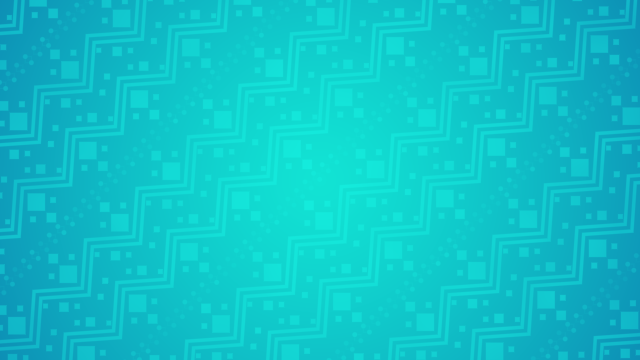
This background is drawn by a WebGL 2 fragment shader. Its source:

```glsl
#version 300 es
precision highp float;

uniform vec2 u_resolution;
out vec4 fragColor;

#define STEPS 6.99            // stair steps per canvas height
#define BAND 3.932            // diagonal spacing of the bands, in steps
#define ORIGIN vec2(2.033, 1.641)
#define STAIR_SWING 0.435
#define LINE_GAP 0.07
#define LINE_HALF 0.034
#define DOT_RADIUS 0.047
#define DOTS_PER_STEP 3.0
#define STRENGTH 0.34
#define CENTER_COLOR vec3(0.07, 0.89, 0.83)
#define EDGE_COLOR vec3(0.05, 0.56, 0.71)
#define PATTERN_COLOR vec3(0.10, 1.00, 0.93)

float hash(vec2 p) {
    return fract(sin(dot(p, vec2(127.1, 311.7))) * 43758.5453);
}

float noise(vec2 p) {
    vec2 i = floor(p);
    vec2 f = fract(p);
    f = f * f * (3.0 - 2.0 * f);
    return mix(mix(hash(i), hash(i + vec2(1, 0)), f.x),
               mix(hash(i + vec2(0, 1)), hash(i + vec2(1, 1)), f.x), f.y);
}

// Diagonal coordinates (along, across) back to horizontal and vertical
vec2 toAxes(vec2 diagonal) {
    return 0.5 * vec2(diagonal.y + diagonal.x, diagonal.y - diagonal.x);
}

float wrapStep(float along) {
    return mod(along + 1.0, 2.0) - 1.0;
}

float fill(float dist, float blur) {
    return 1.0 - smoothstep(-blur, blur, dist);
}

// Two parallel lines following a triangle wave along the diagonal
float stairDistance(vec2 d) {
    float wave = 1.0 - 2.0 * abs(wrapStep(d.x + 0.39));
    float offset = (d.y + 0.718 - STAIR_SWING * wave) / 1.875;
    return abs(abs(offset) - LINE_GAP) - LINE_HALF;
}

// Each square: along, across, half size
const vec3 SQUARES[8] = vec3[8](
    vec3(-0.39, -0.955, 0.170), vec3(-0.38, -1.55, 0.093),
    vec3(0.01, -1.225, 0.057), vec3(-0.755, -1.24, 0.055),
    vec3(0.886, -0.40, 0.091), vec3(1.16, -0.16, 0.052),
    vec3(0.20, -0.11, 0.058), vec3(0.55, -0.78, 0.047));

float squaresDistance(vec2 d) {
    float nearest = 10.0;
    for (int i = 0; i < 8; i++) {
        vec2 away = d - SQUARES[i].xy;
        away.x = wrapStep(away.x);
        vec2 box = abs(toAxes(away)) - SQUARES[i].z;
        nearest = min(nearest, max(box.x, box.y));
    }
    return nearest;
}

// Paired rows of dots with small worn chevrons between them
float dotTrail(vec2 d, float row, float blur) {
    float index = floor(d.x * DOTS_PER_STEP + 0.5);
    float along = d.x - index / DOTS_PER_STEP;
    float across = d.y + 0.5 * BAND;
    float wear = mix(0.35, 1.0, hash(vec2(index, row)));
    float spot = length(vec2(along, across - 0.118)) * 0.7071 - DOT_RADIUS;
    float mark = abs(abs(along) + across - 0.12) * 0.5 - 0.01;
    mark = max(mark, across - 0.07);
    return max(fill(spot, blur) * wear, fill(mark, blur) * 0.3 * wear);
}

void main() {
    vec2 p = gl_FragCoord.xy / u_resolution.y;
    float aspect = u_resolution.x / u_resolution.y;
    float blur = 0.8 * STEPS / u_resolution.y;

    // Soft glow from the middle
    float radius = length(p - 0.5 * vec2(aspect, 1.0));
    vec3 color = mix(CENTER_COLOR, EDGE_COLOR, min(pow(radius / 1.02, 1.3), 1.0));

    // Diagonal bands, each with half-turn symmetry
    vec2 q = vec2(p.x, 1.0 - p.y) * STEPS - ORIGIN;
    vec2 d = vec2(q.x - q.y, q.x + q.y);
    float band = floor(d.y / BAND + 0.5);
    d.y -= band * BAND;
    float side = d.y > 0.0 ? 1.0 : 0.0;
    d *= 1.0 - 2.0 * side;

    // Stairs, squares and dots
    float shape = max(fill(stairDistance(d), blur), fill(squaresDistance(d), blur));
    shape = max(shape, 0.75 * dotTrail(d, band * 2.0 + side, blur));

    // Uneven fading of the print
    float fade = mix(0.8, 1.1, noise(q * 1.7 + 20.0));
    color = mix(color, PATTERN_COLOR, shape * fade * STRENGTH);
    fragColor = vec4(color, 1.0);
}
```
